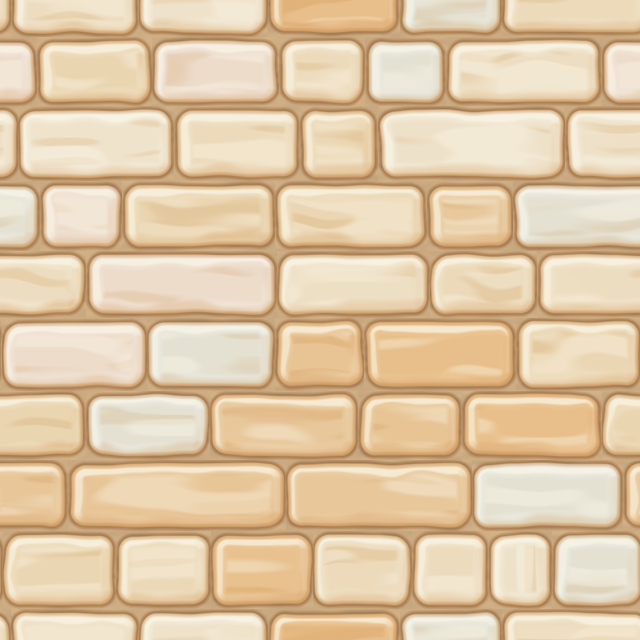
Reproduce this texture procedurally as a Shadertoy shader.

```glsl
const float ROWS = 9.0;
const float STONES[9] = float[9](7.0, 4.0, 5.0, 5.0, 4.0, 5.0, 5.0, 6.0, 5.0);

float hash(vec2 p) {
    return fract(sin(dot(p, vec2(127.1, 311.7))) * 43758.5453);
}

float noise(vec2 p) {
    vec2 i = floor(p), f = fract(p);
    f = f * f * (3.0 - 2.0 * f);
    return mix(mix(hash(i), hash(i + vec2(1, 0)), f.x),
               mix(hash(i + vec2(0, 1)), hash(i + vec2(1, 1)), f.x), f.y);
}

// Jittered joint positions, periodic over the canvas
float rowEdge(float k) {
    return k + 0.12 * (hash(vec2(mod(k, ROWS), 31.0)) - 0.5);
}

float columnEdge(float k, float row, float count) {
    return k + 0.64 * (hash(vec2(mod(k, count) + 3.0, row + 7.0)) - 0.5);
}

vec3 stoneColor(vec2 id) {
    float kind = hash(id + 17.3);
    vec3 cream = mix(vec3(0.93, 0.86, 0.73), vec3(0.95, 0.92, 0.85), hash(id + 5.1));
    vec3 cool = vec3(0.91, 0.91, 0.87);
    vec3 blush = vec3(0.94, 0.89, 0.84);
    vec3 honey = mix(vec3(0.92, 0.77, 0.57), vec3(0.92, 0.82, 0.67), hash(id + 9.7));
    return kind < 0.24 ? honey : kind < 0.66 ? cream : kind < 0.84 ? cool : blush;
}

void mainImage(out vec4 fragColor, in vec2 fragCoord) {
    vec2 uv = fragCoord / iResolution.xy;
    float pixel = 1.0 / iResolution.y;

    // Find the course, then the stone within it
    float y = uv.y * ROWS - 0.48;
    float r = floor(y);
    r += step(rowEdge(r + 1.0), y) - step(y, rowEdge(r));
    float row = mod(r, ROWS);
    float count = STONES[int(row)];
    float x = uv.x * count + hash(vec2(row, 53.0));
    float c = floor(x);
    c += step(columnEdge(c + 1.0, row, count), x) - step(x, columnEdge(c, row, count));
    vec2 id = vec2(mod(c, count), row);

    // Local coordinates in canvas units
    vec2 scale = vec2(count, ROWS);
    vec2 low = vec2(columnEdge(c, row, count), rowEdge(r)) / scale;
    vec2 high = vec2(columnEdge(c + 1.0, row, count), rowEdge(r + 1.0)) / scale;
    vec2 p = vec2(x, y) / scale - 0.5 * (low + high);
    vec2 halfSize = 0.5 * (high - low) - vec2(0.004, 0.007);
    vec2 seed = 40.0 * vec2(hash(id + 1.7), hash(id + 2.9)) + 60.0;

    // Rounded, slightly uneven outline
    vec2 wobble = vec2(noise(p * 22.0 + seed), noise(p * 22.0 + seed + 19.0)) - 0.5;
    vec2 w = p + 0.005 * wobble;
    float radius = min(0.023, 0.8 * min(halfSize.x, halfSize.y));
    vec2 q = abs(w) - halfSize + radius;
    float d = length(max(q, 0.0)) + min(max(q.x, q.y), 0.0) - radius;
    float depth = -d;
    vec2 normal = sign(w) * max(q, 0.0) / max(length(max(q, 0.0)), 0.0001);
    float lit = dot(normal, vec2(-0.5, 0.85));

    vec3 face = stoneColor(id);
    vec3 shade = face * vec3(0.94, 0.86, 0.75);
    vec3 light = mix(face, vec3(0.98, 0.96, 0.90), 0.75);

    // Brush strokes follow the longer side
    vec2 along = halfSize.x > 0.9 * halfSize.y ? p : p.yx;
    along.y += 0.02 * noise(along * vec2(14.0, 8.0) + seed);
    float dark = noise(along * vec2(8.0, 60.0) + seed);
    float pale = noise(along * vec2(7.0, 38.0) + seed + 31.0);
    float inner = smoothstep(0.014, 0.024, depth + 0.008 * wobble.x);
    vec3 stone = mix(face, shade, 0.22 * inner);
    stone = mix(stone, shade, 0.55 * inner * smoothstep(0.58, 0.80, dark));
    stone = mix(stone, light, 0.50 * inner * smoothstep(0.50, 0.68, pale));

    // Bevel: glossy upper left, warm lower right
    float bevel = 1.0 - smoothstep(0.006, 0.021, depth + 0.010 * wobble.y);
    stone = mix(stone, shade * vec3(0.98, 0.92, 0.85), 0.7 * bevel * max(-lit, 0.0));
    float gloss = smoothstep(0.004, 0.008, depth)
                * (1.0 - smoothstep(0.011, 0.016, depth + 0.010 * wobble.x));
    stone = mix(stone, light, gloss * clamp(0.50 + 0.55 * lit, 0.15, 1.0));
    float rim = 1.0 - smoothstep(0.0, 0.007, depth);
    stone = mix(stone, vec3(0.80, 0.61, 0.40), rim * (0.72 - 0.18 * lit));

    // Mortar darkens against the stones
    vec3 mortar = mix(vec3(0.66, 0.49, 0.32), vec3(0.80, 0.67, 0.51),
                      smoothstep(0.0005, 0.008, d));
    mortar *= 0.96 + 0.08 * noise(p * vec2(30.0, 120.0) + seed);

    fragColor = vec4(mix(stone, mortar, smoothstep(-pixel, pixel, d)), 1.0);
}
```
